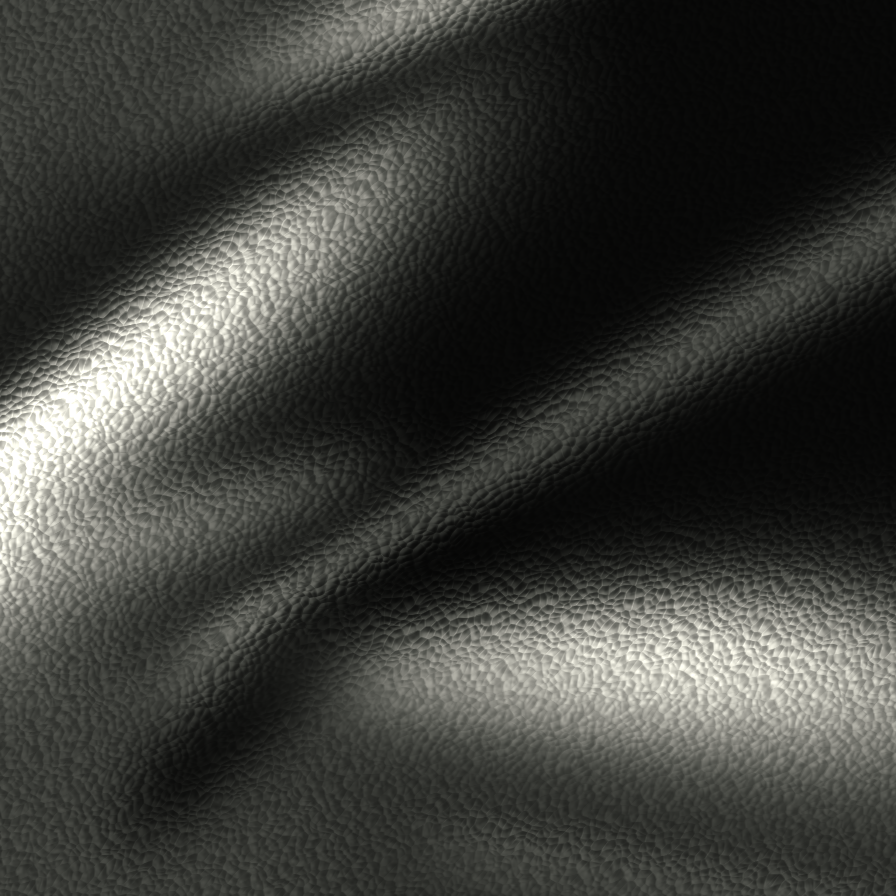
Give the GLSL for this texture, as a WebGL 1 fragment shader.

```glsl
precision highp float;
// Draped black leather: soft sheen along a few diagonal folds over a dark base.
// Each fold is a curved line with an uneven Gaussian falloff; cellular pebbles
// bend the lookup position, so the grain catches light at the fold edges.

uniform vec2 u_resolution;

const float PEBBLE_FREQ = 122.0;   // pebbles across the canvas
const float PEBBLE_SHIFT = 0.013;  // how far the grain bends the sheen
const float PEBBLE_RELIEF = 0.20;  // direct light on the grain
const float DUST_FREQ = 260.0;
const float DUST_AMOUNT = 0.22;
const float FLOOR_TONE = 0.035;
const vec2 GRAIN_AXIS = vec2(0.906, 0.423);  // pebbles lie along this
const vec2 LIGHT_DIR = vec2(0.88, 0.47);     // runs along the folds
const vec3 SHADOW_TINT = vec3(0.98, 1.01, 0.93);
const vec3 SHEEN_TINT = vec3(1.0, 0.995, 0.94);

vec2 hash22(vec2 p) {
  vec3 q = fract(vec3(p.xyx) * vec3(0.1031, 0.1030, 0.0973));
  q += dot(q, q.yzx + 33.33);
  return fract((q.xx + q.yz) * q.zy);
}

float valueNoise(vec2 p) {
  vec2 cell = floor(p), f = fract(p);
  f = f * f * (3.0 - 2.0 * f);
  float low = mix(hash22(cell).x, hash22(cell + vec2(1.0, 0.0)).x, f.x);
  float high = mix(hash22(cell + vec2(0.0, 1.0)).x, hash22(cell + 1.0).x, f.x);
  return mix(low, high, f.y);
}

// Rounded pebble height from the nearest scattered centre
float pebbleHeight(vec2 p) {
  vec2 cell = floor(p);
  float nearest = 4.0;
  for (int j = -1; j <= 1; j++) {
    for (int i = -1; i <= 1; i++) {
      vec2 corner = cell + vec2(float(i), float(j));
      vec2 offset = corner + hash22(corner) - p;
      nearest = min(nearest, dot(offset, offset));
    }
  }
  return 1.0 - sqrt(nearest + 0.03);
}

vec2 pebbleSlope(vec2 uv) {
  vec2 across = vec2(-GRAIN_AXIS.y, GRAIN_AXIS.x);
  vec2 p = vec2(dot(uv, GRAIN_AXIS), dot(uv, across));
  p *= PEBBLE_FREQ * vec2(0.82, 1.15);
  p += 0.9 * (valueNoise(p * 0.45) - 0.5);
  float e = 0.22;
  float h = pebbleHeight(p);
  vec2 g = vec2(pebbleHeight(p + vec2(e, 0.0)), pebbleHeight(p + vec2(0.0, e))) - h;
  return (g.x * GRAIN_AXIS + g.y * across) / e;
}

// x: glow across the fold, y: place along it; widths run from start to end
vec2 fold(vec2 p, vec2 a, vec2 b, float bend, vec2 above, vec2 below) {
  float span = length(b - a);
  vec2 dir = (b - a) / span;
  vec2 q = p - a;
  float t = dot(q, dir) / span;
  float d = dir.x * q.y - dir.y * q.x - bend * 4.0 * t * (1.0 - t);
  vec2 widths = d > 0.0 ? above : below;
  d /= mix(widths.x, widths.y, clamp(t, 0.0, 1.0));
  return vec2(exp(-d * d), t);
}

float sheen(vec2 p) {
  // Broad base tones
  float tone = FLOOR_TONE + 0.06 * (1.0 - smoothstep(0.22, 0.52, p.x));
  tone += 0.16 * smoothstep(0.08, 0.38, p.y - 0.78 * p.x - 0.49);
  tone += 0.15 * (1.0 - smoothstep(0.20, 0.37, p.y));

  // Dark hollow beneath the thin ridge
  vec2 hollow = fold(p, vec2(0.16, 0.09), vec2(0.54, 0.40), 0.012,
                     vec2(0.05, 0.07), vec2(0.05, 0.06));
  float hollowEnds = smoothstep(-0.2, 0.15, hollow.y)
                   * (1.0 - smoothstep(0.8, 1.3, hollow.y));
  tone *= 1.0 - 0.72 * hollow.x * hollowEnds;

  // Main bright fold, left
  vec2 f = fold(p, vec2(0.0, 0.485), vec2(0.5, 0.87), 0.0,
                vec2(0.047, 0.06), vec2(0.082, 0.10));
  tone += 0.90 * f.x * (1.0 - smoothstep(0.1, 1.4, f.y));

  // Soft shoulder below it
  f = fold(p, vec2(0.0, 0.365), vec2(0.42, 0.485), -0.006,
           vec2(0.07, 0.04), vec2(0.10, 0.035));
  tone += f.x * mix(0.42, 0.13, clamp(f.y, 0.0, 1.0))
        * (1.0 - smoothstep(0.8, 1.2, f.y));

  // Thin ridge and its lower tail
  f = fold(p, vec2(0.26, 0.302), vec2(1.0, 0.748), 0.0,
           vec2(0.024, 0.050), vec2(0.022, 0.050));
  tone += 0.25 * f.x * smoothstep(-0.12, 0.12, f.y);
  f = fold(p, vec2(0.16, 0.19), vec2(0.32, 0.345), 0.0, vec2(0.04), vec2(0.028));
  tone += 0.12 * f.x * smoothstep(-0.1, 0.5, f.y) * (1.0 - smoothstep(0.6, 1.1, f.y));

  // Bright swell, lower right
  f = fold(p, vec2(0.4, 0.255), vec2(1.0, 0.25), 0.012,
           vec2(0.055, 0.110), vec2(0.070, 0.120));
  float along = (f.y - 0.6) / 0.6;
  tone += 0.64 * f.x * exp(-along * along) * smoothstep(-0.3, 0.1, f.y);

  // Upper fold and faint lower edge
  f = fold(p, vec2(0.15, 0.84), vec2(0.48, 1.0), 0.0, vec2(0.055), vec2(0.045));
  tone += f.x * mix(0.07, 0.48, smoothstep(0.1, 1.0, f.y)) * smoothstep(-0.3, 0.2, f.y);
  f = fold(p, vec2(0.5, 0.06), vec2(0.84, 0.0), 0.0, vec2(0.035), vec2(0.06));
  tone += 0.08 * f.x * smoothstep(-0.3, 0.2, f.y);

  // Deepen shadows, lift highlights
  return tone * mix(0.86, 1.06, smoothstep(0.06, 0.5, tone));
}

void main() {
  vec2 uv = gl_FragCoord.xy / u_resolution;
  vec2 slope = pebbleSlope(uv);
  float tone = sheen(uv - PEBBLE_SHIFT * slope);
  tone *= 1.0 + PEBBLE_RELIEF * dot(slope, LIGHT_DIR);
  tone *= 1.0 + DUST_AMOUNT * (valueNoise(uv * DUST_FREQ) - 0.5);
  vec3 color = tone * mix(SHADOW_TINT, SHEEN_TINT, smoothstep(0.15, 0.6, tone));
  gl_FragColor = vec4(clamp(color, 0.0, 1.0), 1.0);
}
```
